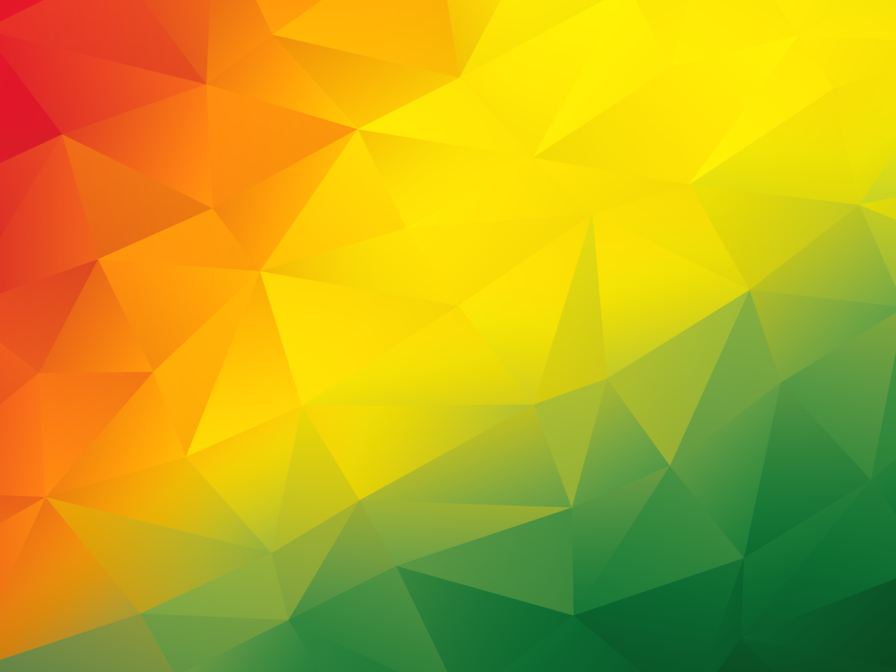
Give the GLSL for this background, as a Shadertoy shader.

```glsl
const vec2 CELL = vec2(0.21, 0.165);      // facet size, in canvas heights
const vec2 BAND_DIR = vec2(0.888, 0.46);  // direction the facet rows follow
const vec2 SHADE_DIR = vec2(0.6, -0.8);   // direction of colour change
const float JITTER = 0.5;                 // spread of the mesh corners
const float FLATNESS = 0.4;               // pull towards one colour per facet
const float SHIFT = 0.075;                // colour offset between facets
const float TILT = 0.45;                  // gradient inside each facet
const float GLOSS = 0.05;                 // brightness change between facets
const float GREEN_START = 0.12;           // height of the green border at left
const float GREEN_SLOPE = 0.518;
const float DEEP_RED = 0.04;              // green channel at the upper left
const vec2 WARMING = vec2(1.152, 0.518);  // its rise to the right and downward

vec3 hash3(vec2 cell) {
    vec3 h = fract(cell.xyx * vec3(0.1031, 0.1030, 0.0973));
    h += dot(h, h.yxz + 33.33);
    return fract((h.xxy + h.yzz) * h.zyx);
}

float smoothMin(float a, float b, float k) {
    float h = max(k - abs(a - b), 0.0) / k;
    return min(a, b) - 0.25 * h * h * k;
}

// Red to yellow across the canvas, sinking into green below the border
vec3 palette(vec2 p) {
    float warmth = DEEP_RED + dot(WARMING, vec2(p.x, 1.0 - p.y));
    float amber = smoothMin(max(warmth, 0.09), 0.83 + 0.09 * p.y, 0.08);
    float warm = smoothstep(0.1, 0.75, amber);
    vec3 base = vec3(mix(0.88, 1.0, warm), amber, 0.14 * (1.0 - warm) + 0.02);

    float depth = (GREEN_START + GREEN_SLOPE * p.x - p.y) / (0.7 + 0.3 * p.x);
    float shade = 1.0 - 0.91 * max(depth, 0.0);
    base.r *= mix(1.0, 0.04, smoothstep(-0.104, 0.59, depth));
    base.g *= shade;
    base.b = max(base.b, 0.38 * shade * smoothstep(-0.035, 0.347, depth));
    return base;
}

// Mesh space runs along the bands, one unit per cell
vec2 toMesh(vec2 p) {
    return vec2(dot(p, BAND_DIR), dot(p, vec2(-BAND_DIR.y, BAND_DIR.x))) / CELL;
}

vec2 fromMesh(vec2 q) {
    q *= CELL;
    return q.x * BAND_DIR + q.y * vec2(-BAND_DIR.y, BAND_DIR.x);
}

vec2 corner(vec2 cell) {
    return cell + (hash3(cell + 57.0).xy - 0.5) * JITTER;
}

// Signed distance to the left side of an edge
float edgeSide(vec2 q, vec2 a, vec2 b) {
    vec2 e = normalize(b - a);
    vec2 r = q - a;
    return e.x * r.y - e.y * r.x;
}

float coverage(vec2 q, vec2 a, vec2 b, vec2 c, float blur) {
    float inside = min(edgeSide(q, a, b), min(edgeSide(q, b, c), edgeSide(q, c, a)));
    return smoothstep(-blur, blur, inside);
}

vec3 facetColor(vec2 p, vec2 center, vec3 seed) {
    float angle = 6.2832 * seed.x;
    float slope = dot(p - center, vec2(cos(angle), sin(angle)));
    float offset = SHIFT * (seed.y - 0.5) + TILT * slope;
    vec3 color = palette(mix(p, center, FLATNESS) + SHADE_DIR * offset);
    return color * (1.0 + GLOSS * (seed.z - 0.5) + 0.25 * slope);
}

void mainImage(out vec4 fragColor, in vec2 fragCoord) {
    vec2 p = fragCoord / iResolution.xy * vec2(4.0 / 3.0, 1.0);
    vec2 q = toMesh(p);
    vec2 home = floor(q);
    float blur = 0.8 / (iResolution.y * CELL.y);
    vec4 sum = vec4(0.0);

    // Two triangles in every nearby cell, blended at their edges
    for (int j = -1; j <= 1; j++)
    for (int i = -1; i <= 1; i++) {
        vec2 cell = home + vec2(i, j);
        vec2 a = corner(cell);
        vec2 b = corner(cell + vec2(1, 0));
        vec2 c = corner(cell + vec2(1, 1));
        vec2 d = corner(cell + vec2(0, 1));
        // Turn the quad so that the splitting diagonal varies
        if (hash3(cell + 131.0).z > 0.5) {
            vec2 first = a;
            a = b; b = c; c = d; d = first;
        }
        for (int k = 0; k < 2; k++) {
            vec2 tip = k == 0 ? b : d;
            float weight = k == 0 ? coverage(q, a, b, c, blur) : coverage(q, a, c, d, blur);
            if (weight > 0.0) {
                vec2 center = fromMesh((a + c + tip) / 3.0);
                vec3 seed = hash3(cell + 19.0 + 211.0 * float(k));
                sum += weight * vec4(facetColor(p, center, seed), 1.0);
            }
        }
    }
    fragColor = vec4(clamp(sum.rgb / max(sum.a, 0.001), 0.0, 1.0), 1.0);
}
```
